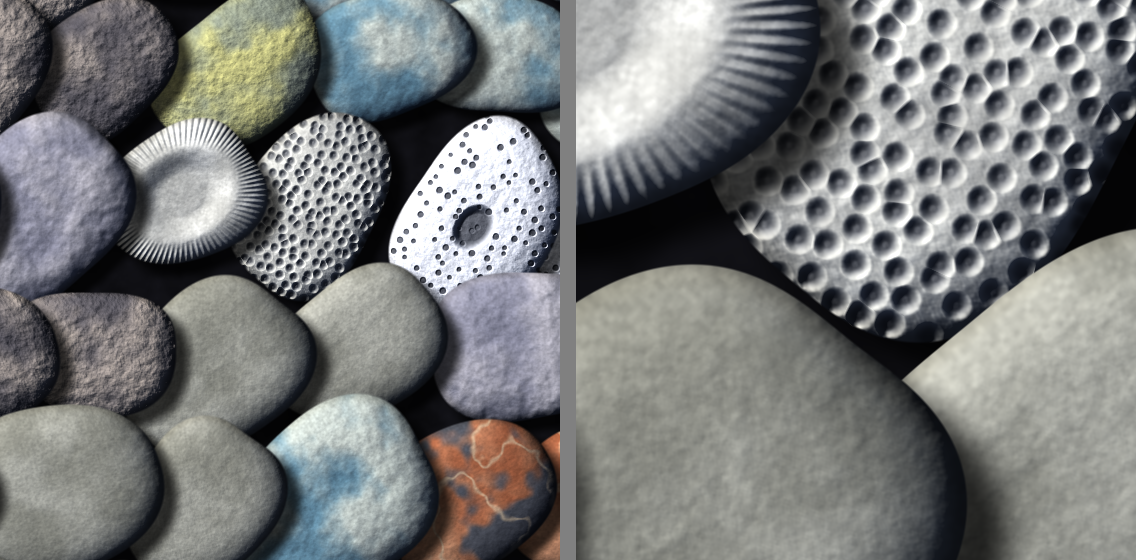
Left, the full canvas; right, a detail of the centre.
A Shadertoy shader for this texture:

```glsl
const int OLIVE = 0, TEAL = 1, SLATE = 2, BASALT = 3, LICHEN = 4, DISHED = 5, CORAL = 6, HOLED = 7, RUST = 8;
const int KINDS[16] = int[16](OLIVE, OLIVE, TEAL, RUST, BASALT, OLIVE, OLIVE, SLATE,
    SLATE, DISHED, CORAL, HOLED, BASALT, LICHEN, TEAL, TEAL);
const vec3 DARK_TONES[9] = vec3[9](vec3(.51, .51, .47), vec3(.36, .50, .57), vec3(.50, .50, .56),
    vec3(.32, .31, .33), vec3(.52, .55, .49), vec3(.69, .69, .67), vec3(.72, .72, .70),
    vec3(.92, .93, .96), vec3(.59, .34, .23));
const vec3 PALE_TONES[9] = vec3[9](vec3(.62, .62, .58), vec3(.70, .73, .70), vec3(.64, .63, .66),
    vec3(.60, .56, .53), vec3(.74, .73, .48), vec3(.84, .84, .82), vec3(.86, .86, .83),
    vec3(.96, .97, 1.0), vec3(.70, .50, .38));
const float LUMPS[9] = float[9](.002, .016, .024, .015, .01, .002, .002, .002, .007);
const float GRIT[9] = float[9](.0012, .0012, .0012, .006, .004, .0012, .002, .0025, .0012);
const float PITCH = 0.25, JITTER = 0.28, TILT = 0.5, ROUNDNESS = 2.5;
const vec2 STONE_RADII = vec2(0.163, 0.125);
const vec3 LIGHT_DIR = vec3(-0.57, 0.42, 0.71);
const vec3 SUN = vec3(1.22, 1.19, 1.13), SKY = vec3(0.15, 0.18, 0.25);
const vec3 GAP_COLOR = vec3(0.055, 0.055, 0.07), PIT_COLOR = vec3(0.29, 0.30, 0.33);
const vec2 SHADOW_OFFSET = vec2(0.024, -0.02);
const float SHADOW_STRENGTH = 0.75;

float hash(vec2 p) { return fract(sin(dot(p, vec2(127.1, 311.7))) * 43758.5453); }
vec2 hash2(vec2 p) { return vec2(hash(p), hash(p + 57.3)); }

float noise(vec2 p) {
    vec2 i = floor(p), f = fract(p);
    f = f * f * (3.0 - 2.0 * f);
    return mix(mix(hash(i), hash(i + vec2(1, 0)), f.x),
               mix(hash(i + vec2(0, 1)), hash(i + vec2(1, 1)), f.x), f.y);
}

float fbm(vec2 p) {
    float sum = 0.0, amp = 0.53;
    for (int i = 0; i < 4; i++, amp *= 0.5) {
        sum += amp * noise(p);
        p = mat2(1.6, 1.2, -1.2, 1.6) * p + 3.7;
    }
    return sum;
}

// Distance to the nearest scattered pore, and its random value
vec2 pores(vec2 p) {
    vec2 nearest = vec2(9.0, 0.0);
    for (int k = 0; k < 9; k++) {
        vec2 cell = floor(p) + vec2(k % 3 - 1, k / 3 - 1);
        float d = length(cell + 0.15 + 0.7 * hash2(cell) - p);
        if (d < nearest.x) nearest = vec2(d, hash(cell + 9.1));
    }
    return nearest;
}

// Rounded, slightly lopsided radius: 1 on the edge
float outline(vec2 q, float seed) {
    float a = atan(q.y, q.x + 1e-5);
    vec2 w = pow(abs(q), vec2(ROUNDNESS));
    float wobble = 0.05 * sin(2.0 * a + seed * 40.0) + 0.045 * sin(3.0 * a + seed * 90.0);
    return pow(w.x + w.y, 1.0 / ROUNDNESS) * (1.0 + wobble);
}

// Albedo in rgb, relief height in a
vec4 surface(int kind, vec2 local, vec2 radii, float seed) {
    vec2 p = local + seed * 17.0, q = local / radii;
    float r = length(q), mottle = fbm(p * 12.0), grain = fbm(p * 80.0);
    vec3 c = mix(DARK_TONES[kind], PALE_TONES[kind], smoothstep(0.28, 0.7, mottle));
    float h = LUMPS[kind] * mottle + GRIT[kind] * grain;
    if (kind == DISHED) {
        float ridges = sin(80.0 * atan(q.y, q.x + 1e-5));
        h += 0.022 * smoothstep(0.3, 0.72, r) + 0.0011 * smoothstep(0.65, 0.9, r) * ridges;
    } else if (kind == CORAL) {
        float pit = 1.0 - smoothstep(0.1, 0.5, pores(p * 52.0).x);
        c = mix(c, PIT_COLOR, pit * (0.4 + 0.7 * mottle));
        h -= 0.005 * pit;
    } else if (kind == HOLED) {
        vec2 pore = pores(p * 44.0);
        float size = 0.12 + 0.15 * pore.y;
        float dots = (1.0 - smoothstep(size - 0.07, size + 0.07, pore.x)) * step(0.35, pore.y);
        float bore = 1.0 - smoothstep(0.15, 0.27, length(q + vec2(0.08, 0.0)));
        c = mix(c, PIT_COLOR, 0.9 * max(dots, bore));
        h -= 0.002 * dots + 0.02 * bore;
    } else if (kind == RUST) {
        float vein = 1.0 - smoothstep(0.0, 0.035, abs(fbm(p * 9.0 + 4.0) - 0.5));
        c = mix(c, PIT_COLOR, smoothstep(0.57, 0.64, fbm(p * 7.0 + 21.0)));
        c = mix(c, vec3(0.78, 0.69, 0.57), 0.65 * vein);
    }
    return vec4(c * (0.86 + 0.16 * grain + 0.12 * noise(p * 260.0)), h);
}

// Domed normal plus relief, lit by low sun and blue sky
vec3 shadeStone(int kind, vec2 local, vec2 radii, mat2 turn, float r, float seed) {
    const float e = 0.002;
    vec4 s = surface(kind, local, radii, seed);
    vec2 relief = vec2(surface(kind, local + vec2(e, 0), radii, seed).a,
                       surface(kind, local + vec2(0, e), radii, seed).a) - s.a;
    vec2 q = local / radii;
    vec2 outward = normalize(sign(q) * pow(abs(q), vec2(ROUNDNESS - 1.0)) / radii + 1e-5);
    float slope = 0.94 * pow(min(r, 1.0), 3.5);
    vec3 n = normalize(vec3(turn * (outward * slope - relief / e), sqrt(1.0 - slope * slope)));
    float sun = max(dot(n, normalize(LIGHT_DIR)), 0.0);
    return s.rgb * (SKY * (1.0 - 0.45 * smoothstep(0.88, 1.0, r)) + SUN * sun);
}

void mainImage(out vec4 fragColor, in vec2 fragCoord) {
    vec2 p = fragCoord / iResolution.y;
    float edge = 1.2 / iResolution.y;
    vec3 color = GAP_COLOR * (0.5 + fbm(p * 25.0));
    // Stones from back to front, each shadowing what lies under it
    for (int k = 35; k >= 0; k--) {
        int col = k % 6 - 1, row = k / 6 - 1;
        vec2 cell = vec2(col, row);
        float seed = hash(cell + 3.0), angle = TILT + 1.1 * (hash(cell + 19.0) - 0.5);
        vec2 center = PITCH * (cell + 0.5 + JITTER * (hash2(cell + 7.0) - 0.5));
        center.x += PITCH * 0.35 * (mod(cell.y, 2.0) - 0.5);
        vec2 radii = STONE_RADII * mix(0.86, 1.2, hash(cell + 11.0));
        mat2 turn = mat2(cos(angle), sin(angle), -sin(angle), cos(angle));
        vec2 local = (p - center) * turn, shifted = (p - center - SHADOW_OFFSET) * turn;
        float shadowDist = (outline(shifted / radii, seed) - 1.0) * radii.y;
        color *= 1.0 - SHADOW_STRENGTH * (1.0 - smoothstep(-0.012, 0.012, shadowDist));
        float r = outline(local / radii, seed);
        float cover = 1.0 - smoothstep(-edge, edge, (r - 1.0) * radii.y);
        int kind = KINDS[clamp(row, 0, 3) * 4 + clamp(col, 0, 3)];
        if (cover > 0.0) color = mix(color, shadeStone(kind, local, radii, turn, r, seed), cover);
    }
    fragColor = vec4(clamp(color, 0.0, 1.0), 1.0);
}
```
